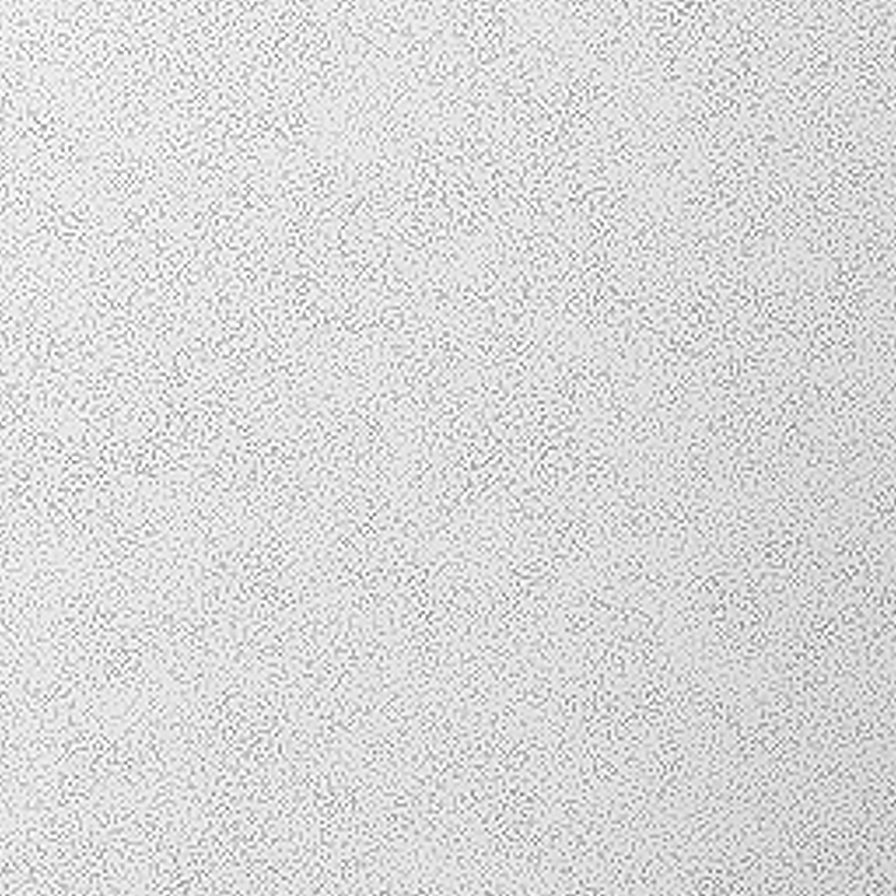
This texture is drawn by a WebGL 2 fragment shader. Its source:

```glsl
#version 300 es
precision highp float;

uniform vec2 u_resolution;
out vec4 fragColor;

const float GRAIN_CELLS = 256.0;    // grain lattice cells across the canvas
const float GRAIN_DEPTH = 0.38;     // darkness of the strongest specks
const float GRAIN_SKEW = 2.7;       // higher gives fewer, darker specks
const float HALO = 0.2;             // brightening around each speck
const float PATCH_CELLS = 36.0;     // patches of calm and busy grain
const float CALM = 0.5;
const float BUSY = 1.45;
const float PATCH_SHADE = 0.025;    // busy patches are slightly darker
const float BASE_GRAY = 0.878;
const vec2 SHADE_SLOPE = vec2(-0.04, 0.024);
const float CORNER_SHADE = 0.028;   // extra falloff at the lower right

float hash(ivec2 cell) {
    uvec2 q = uvec2(cell + 4096) * uvec2(1597u, 3571u);
    uint n = (q.x ^ (q.y << 8)) * 747797u + q.y;
    n = (n ^ (n >> 15)) * 739397u;
    n = (n ^ (n >> 13)) * 915671u;
    n ^= n >> 16;
    return float(n & 65535u) / 65535.0;
}

float speck(ivec2 cell) {
    return pow(hash(cell), GRAIN_SKEW);
}

// A speck reduced by its four neighbours, for crisp light halos
float crispSpeck(ivec2 cell) {
    float around = speck(cell + ivec2(1, 0)) + speck(cell - ivec2(1, 0))
                 + speck(cell + ivec2(0, 1)) + speck(cell - ivec2(0, 1));
    return speck(cell) - HALO * around;
}

// Catmull-Rom weights of four lattice points in a row
vec4 cubicWeights(float t) {
    float t2 = t * t;
    float t3 = t2 * t;
    return 0.5 * vec4(-t + 2.0 * t2 - t3,
                      2.0 - 5.0 * t2 + 3.0 * t3,
                      t + 4.0 * t2 - 3.0 * t3,
                      t3 - t2);
}

// Rounded grain from a cubic blend of lattice specks
float grainNoise(vec2 p) {
    ivec2 cell = ivec2(floor(p));
    vec4 wx = cubicWeights(fract(p.x));
    vec4 wy = cubicWeights(fract(p.y));
    float sum = 0.0;
    for (int j = 0; j < 4; j++) {
        for (int i = 0; i < 4; i++) {
            sum += wx[i] * wy[j] * crispSpeck(cell + ivec2(i, j) - 1);
        }
    }
    return sum;
}

float valueNoise(vec2 p) {
    ivec2 cell = ivec2(floor(p));
    vec2 f = smoothstep(0.0, 1.0, fract(p));
    float low = mix(hash(cell), hash(cell + ivec2(1, 0)), f.x);
    float high = mix(hash(cell + ivec2(0, 1)), hash(cell + ivec2(1, 1)), f.x);
    return mix(low, high, f.y);
}

void main() {
    vec2 uv = gl_FragCoord.xy / u_resolution;

    // Soft light falling from the upper left
    float corner = smoothstep(0.55, 1.0, uv.x) * (1.0 - 0.6 * uv.y);
    float shade = BASE_GRAY + dot(uv - 0.5, SHADE_SLOPE) - CORNER_SHADE * corner;

    // Fine grain whose contrast varies from patch to patch
    float busy = 0.7 * valueNoise(uv * PATCH_CELLS + 700.0)
               + 0.3 * valueNoise(uv * PATCH_CELLS * 0.4 + 1300.0);
    float grain = mix(CALM, BUSY, busy) * grainNoise(uv * GRAIN_CELLS);
    float gray = shade - PATCH_SHADE * (busy - 0.5) - GRAIN_DEPTH * grain;

    fragColor = vec4(vec3(clamp(gray, 0.0, 1.0)), 1.0);
}
```
